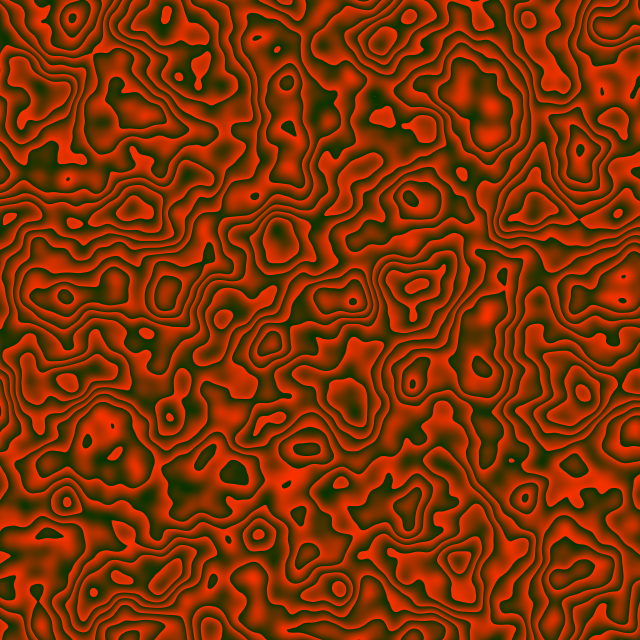
Write a Shadertoy shader that draws this texture.

```glsl
// Wrapped contour bands of layered gradient noise, ramping from dark green to orange red.

const float BASE_CELLS  = 7.0;   // cells of the coarsest layer across the canvas
const float BAND_COUNT  = 6.0;   // colour bands per unit of noise height
const int   OCTAVES     = 3;
const float PERSISTENCE = 0.4;   // height of each layer relative to the last
const float LACUNARITY  = 2.0;   // cell density of each layer relative to the last
const vec2  LAYER_SHIFT = vec2(17.37, 9.71);
const vec3  DARK_GREEN  = vec3(0.0, 0.195, 0.0);
const vec3  ORANGE_RED  = vec3(1.0, 0.19, 0.0);
const float TAU = 6.2831853;

// Unit gradient at a lattice point, from an integer hash
vec2 latticeGradient(vec2 cell) {
    uvec2 q = uvec2(ivec2(cell) + 4096);
    uint h = q.x * 1597334677u ^ q.y * 3812015801u;
    h = (h ^ (h >> 16)) * 2146121005u;
    h = (h ^ (h >> 15)) * 2221713035u;
    h ^= h >> 16;
    float angle = TAU * float(h & 65535u) / 65536.0;
    return vec2(cos(angle), sin(angle));
}

float gradientNoise(vec2 p) {
    vec2 cell = floor(p);
    vec2 f = p - cell;
    vec2 ease = f * f * f * (f * (f * 6.0 - 15.0) + 10.0);
    vec2 right = vec2(1.0, 0.0);
    vec2 up = vec2(0.0, 1.0);
    float a = dot(latticeGradient(cell), f);
    float b = dot(latticeGradient(cell + right), f - right);
    float c = dot(latticeGradient(cell + up), f - up);
    float d = dot(latticeGradient(cell + 1.0), f - 1.0);
    return mix(mix(a, b, ease.x), mix(c, d, ease.x), ease.y);
}

// Sum of noise layers, each finer and lower than the last
float terrainHeight(vec2 p) {
    float height = 0.0;
    float amplitude = 1.0;
    p *= BASE_CELLS;
    for (int i = 0; i < OCTAVES; i++) {
        height += amplitude * gradientNoise(p + LAYER_SHIFT);
        p = p * LACUNARITY + LAYER_SHIFT;
        amplitude *= PERSISTENCE;
    }
    return height;
}

// Integral of fract(x)
float sawtoothIntegral(float x) {
    float f = fract(x);
    return 0.5 * (floor(x) + f * f);
}

// Sawtooth averaged over the given width, which smooths the band edges
float smoothSawtooth(float x, float width) {
    float w = max(width, 0.01);
    return (sawtoothIntegral(x + 0.5 * w) - sawtoothIntegral(x - 0.5 * w)) / w;
}

void mainImage(out vec4 fragColor, in vec2 fragCoord) {
    vec2 uv = fragCoord / iResolution.y;
    float level = BAND_COUNT * terrainHeight(uv);

    // Average each band over the footprint of one pixel
    float footprint = length(vec2(dFdx(level), dFdy(level)));
    float ramp = smoothSawtooth(level, footprint);

    fragColor = vec4(mix(DARK_GREEN, ORANGE_RED, ramp), 1.0);
}
```
